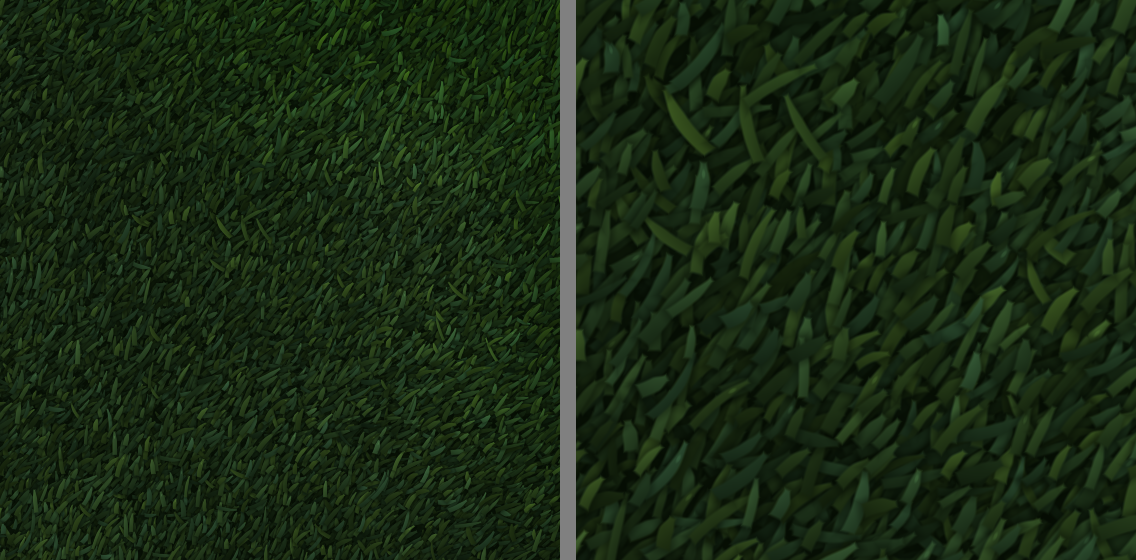
Left: the whole. Right: its middle third, enlarged.
Give the GLSL for this texture, as a Shadertoy shader.

```glsl
// Dense dark lawn seen from above: short, bent grass blades leaning up and right.
// Jittered grids of blades are painted from the deep layers to the top ones;
// every blade shades what lies below it, and slow noise varies light and lean.

const int   LAYERS       = 13;
const float CELL         = 0.0265;               // grid pitch of one layer
const vec2  HALF_LENGTH  = vec2(0.009, 0.024);   // shortest, longest
const vec2  HALF_WIDTH   = vec2(0.0024, 0.0046); // thinnest, widest
const float EDGE         = 0.0011;               // softness of blade edges
const float SHADOW_REACH = 0.0055;
const float SHADOW_DEPTH = 0.40;
const float LEAN         = 0.98;                 // main direction, radians
const float LEAN_SPREAD  = 0.75;
const float STRAY_SHARE  = 0.13;
const float GLINT_SHARE  = 0.07;
const float TONE_DEEP    = 0.18;
const float TONE_TOP     = 0.60;
const float TONE_SPREAD  = 0.25;
const vec3  SOIL_GREEN   = vec3(0.018, 0.048, 0.010);
const vec3  BLADE_GREEN  = vec3(0.230, 0.360, 0.185);
const vec3  WARM_SHIFT   = vec3(0.028, 0.012, -0.045);
const vec3  VIVID_SHIFT  = vec3(-0.035, 0.025, -0.065);

// Integer hash giving three values in 0..1
vec3 hash3(ivec3 cell) {
    uvec3 v = uvec3(cell + 4096) * 1664525u + 1013904223u;
    v.x += v.y * v.z; v.y += v.z * v.x; v.z += v.x * v.y;
    v ^= v >> 16u;
    v.x += v.y * v.z; v.y += v.z * v.x; v.z += v.x * v.y;
    return vec3(v >> 8u) / 16777216.0;
}

// Smooth value noise in 0..1
float valueNoise(vec2 p, int seed) {
    ivec2 i = ivec2(floor(p));
    vec2 f = fract(p);
    f = f * f * (3.0 - 2.0 * f);
    float a = hash3(ivec3(i, seed)).x;
    float b = hash3(ivec3(i + ivec2(1, 0), seed)).x;
    float c = hash3(ivec3(i + ivec2(0, 1), seed)).x;
    float d = hash3(ivec3(i + ivec2(1, 1), seed)).x;
    return mix(mix(a, b, f.x), mix(c, d, f.x), f.y);
}

// Paints one blade over surface = (tone, warmth)
void paintBlade(inout vec2 surface, vec2 p, ivec3 id, float depth, float lean) {
    vec3 place = hash3(id);
    vec3 form  = hash3(id + ivec3(0, 0, 100));
    vec3 look  = hash3(id + ivec3(0, 0, 200));

    // Blade frame: x runs from root to tip, y across
    float stray = step(look.z, STRAY_SHARE) * (look.y - 0.5) * 2.6;
    float angle = lean + (place.z + form.z - 1.0) * LEAN_SPREAD + stray;
    vec2 axis = vec2(cos(angle), sin(angle));
    vec2 d = p - (vec2(id.xy) + place.xy) * CELL;
    vec2 q = vec2(dot(d, axis), dot(d, vec2(-axis.y, axis.x)));

    // Bent, tapering shape
    float halfLength = mix(HALF_LENGTH.x, HALF_LENGTH.y, form.x * form.x);
    float along = clamp(q.x / halfLength, -1.0, 1.0);
    q.y += (look.y - 0.5) * 0.35 * halfLength * (along * along - 0.3);
    float width = mix(HALF_WIDTH.x, HALF_WIDTH.y, form.y);
    width *= 1.0 - 0.55 * smoothstep(0.1, 1.0, along);
    float dist = max(abs(q.y) - width, (abs(q.x) - halfLength) * 0.8);

    // Soft shade below, then the blade itself
    float shade = 1.0 - smoothstep(-EDGE, SHADOW_REACH, dist);
    surface.x *= 1.0 - SHADOW_DEPTH * shade;
    float cover = 1.0 - smoothstep(-EDGE, EDGE, dist);
    float tone = mix(TONE_DEEP, TONE_TOP, depth);
    tone += (look.x + place.z - 1.0) * TONE_SPREAD * 1.5;
    tone *= 0.94 + 0.17 * along + 0.10 * clamp(q.y / width, -1.0, 1.0);
    surface = mix(surface, vec2(max(tone, 0.03), look.y * 2.0 - 1.0), cover);

    // Small pale glint near some tips
    float glint = length((q - vec2(halfLength * 0.5, 0.0)) / vec2(0.0032, 0.0013));
    glint = (1.0 - smoothstep(0.3, 1.2, glint)) * step(1.0 - GLINT_SHARE, look.z);
    surface.x += 0.30 * glint * cover * depth;
}

void mainImage(out vec4 fragColor, in vec2 fragCoord) {
    vec2 uv = fragCoord / iResolution.y;

    // Slow changes of direction over the lawn
    float lean = LEAN + 0.35 * (valueNoise(uv * 3.5, 301) - 0.5);
    lean -= 0.28 * smoothstep(0.3, 1.0, uv.x) * (1.0 - smoothstep(0.2, 0.8, uv.y));

    // Layers from the ground upwards
    vec2 surface = vec2(0.06, 0.0);
    for (int layer = 0; layer < LAYERS; layer++) {
        float depth = float(layer) / float(LAYERS - 1);
        vec2 p = uv + hash3(ivec3(7, 3, layer)).xy;
        ivec2 home = ivec2(floor(p / CELL));
        for (int y = -1; y <= 1; y++)
        for (int x = -1; x <= 1; x++)
            paintBlade(surface, p, ivec3(home + ivec2(x, y), layer), depth, lean);
    }

    // Patches of light, a vivid upper right and a paler patch right of centre
    float patches = valueNoise(uv * 4.0, 302) + 0.5 * valueNoise(uv * 9.0, 303) - 0.75;
    float vivid = smoothstep(0.8, 1.7, uv.x + uv.y);
    float pale = exp(-14.0 * dot(uv - vec2(0.72, 0.57), uv - vec2(0.72, 0.57)));
    float tone = surface.x * (1.0 + 0.28 * patches + 0.12 * vivid + 0.12 * pale);
    tone += 0.03 * (valueNoise(uv * 190.0, 304) - 0.5);

    vec3 color = mix(SOIL_GREEN, BLADE_GREEN, clamp(tone, 0.0, 1.25));
    color += tone * (WARM_SHIFT * surface.y + VIVID_SHIFT * vivid * (1.0 - pale));
    fragColor = vec4(clamp(color, 0.0, 1.0), 1.0);
}
```
